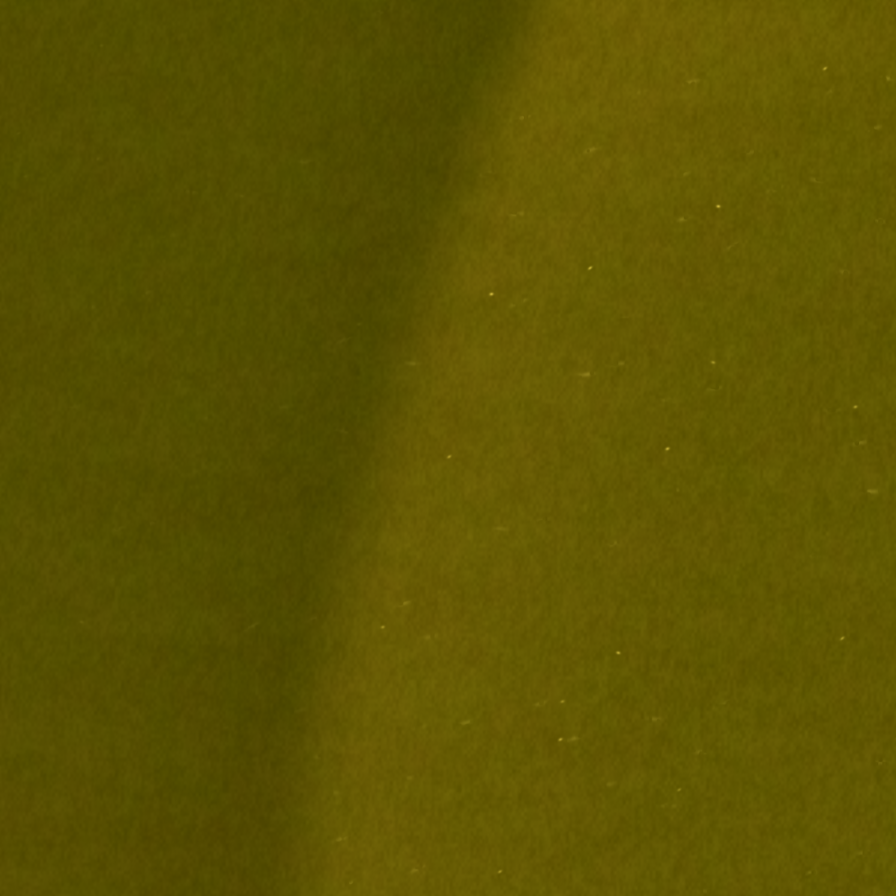
This texture is drawn by a Shadertoy shader. Its source:

```glsl
// Murky olive water seen from above: a dark left side meets a lighter right side
// along a soft, bowed diagonal edge. Layered value noise adds ripples and tint
// drift; hashed grid cells scatter small, slightly slanted glints.

float hash(vec2 p) {
    vec3 q = fract(vec3(p.xyx) * 0.1031);
    q += dot(q, q.yzx + 33.33);
    return fract((q.x + q.y) * q.z);
}

float valueNoise(vec2 p) {
    vec2 cell = floor(p);
    vec2 f = fract(p);
    f = f * f * (3.0 - 2.0 * f);
    float low = mix(hash(cell), hash(cell + vec2(1.0, 0.0)), f.x);
    float high = mix(hash(cell + vec2(0.0, 1.0)), hash(cell + vec2(1.0)), f.x);
    return mix(low, high, f.y);
}

// Fractal noise centred on zero
float fbm(vec2 p) {
    float sum = 0.0;
    float weight = 0.5;
    for (int i = 0; i < 4; i++) {
        sum += weight * (valueNoise(p) - 0.5);
        p = mat2(1.6, 0.9, -0.9, 1.6) * p + 17.3;
        weight *= 0.55;
    }
    return sum;
}

// Horizontal position of the colour boundary at height y
float boundaryX(float y) {
    return 0.34 + 0.09 * y + 0.175 * y * y;
}

vec3 waterColor(vec2 uv, float side) {
    float lit = smoothstep(-0.06, 0.05, side);
    vec3 dark = mix(vec3(0.302, 0.282, 0.0), vec3(0.328, 0.307, 0.002),
                    smoothstep(0.02, 0.28, -side));
    dark += vec3(0.012, 0.002, 0.0) * smoothstep(0.45, 0.0, uv.y);
    vec3 light = mix(vec3(0.409, 0.361, 0.014), vec3(0.380, 0.345, 0.006),
                     smoothstep(0.08, 0.42, side));
    light += vec3(0.020, 0.012, 0.0) * smoothstep(0.65, 1.0, uv.y);
    return mix(dark, light, lit);
}

// Fine surface brightness: long ripples, slanted weave, threads and grain
float ripples(vec2 uv) {
    float swell = fbm(uv * vec2(6.0, 30.0) + 3.0);
    float weave = fbm(mat2(0.94, 0.34, -0.34, 0.94) * uv * vec2(120.0, 70.0));
    float threads = valueNoise(uv * vec2(240.0, 60.0) + 11.0) - 0.5;
    float grain = valueNoise(uv * vec2(300.0, 230.0)) - 0.5;
    return 0.028 * swell + 0.050 * weave + 0.014 * threads + 0.032 * grain;
}

// One elongated speck in each randomly chosen grid cell
float glints(vec2 uv, float cells, float chance, vec2 size, float seed) {
    vec2 base = floor(uv * cells);
    float sum = 0.0;
    for (int j = -1; j <= 1; j++) {
        for (int i = -1; i <= 1; i++) {
            vec2 cell = base + vec2(i, j);
            vec2 key = cell + seed;
            vec2 center = (cell + vec2(hash(key + 5.1), hash(key + 9.7))) / cells;
            vec2 d = uv - center;
            d.y -= d.x * 0.6 * (hash(key + 2.3) - 0.2);
            d /= size;
            float strength = 0.35 + 0.65 * hash(key + 13.9);
            sum += step(hash(key), chance) * strength * exp(-dot(d, d));
        }
    }
    return sum;
}

void mainImage(out vec4 fragColor, in vec2 fragCoord) {
    vec2 uv = fragCoord / iResolution.xy;
    float side = uv.x - boundaryX(uv.y) + 0.025 * fbm(uv * 14.0);
    float lit = smoothstep(-0.03, 0.06, side);

    // Water body with ripples and a slow red-green drift
    vec3 color = waterColor(uv, side);
    color += ripples(uv) * vec3(1.0, 0.95, 0.45) * mix(0.8, 1.0, lit);
    float tint = fbm(uv * vec2(34.0, 26.0) + 40.0);
    color += tint * vec3(0.022, -0.014, 0.010);

    // Pale broken streaks and sparse bright specks
    float broken = smoothstep(0.3, 0.75, valueNoise(uv * vec2(230.0, 190.0)));
    float streaks = glints(uv, 22.0, 0.15, vec2(0.008, 0.0026), 31.0) * broken;
    float specks = glints(uv, 26.0, 0.04, vec2(0.0022, 0.0017), 77.0);
    color += streaks * vec3(0.13, 0.12, 0.08) * mix(0.4, 1.0, lit);
    color += specks * vec3(0.40, 0.36, 0.22) * mix(0.15, 1.0, lit);

    fragColor = vec4(clamp(color, 0.0, 1.0), 1.0);
}
```
